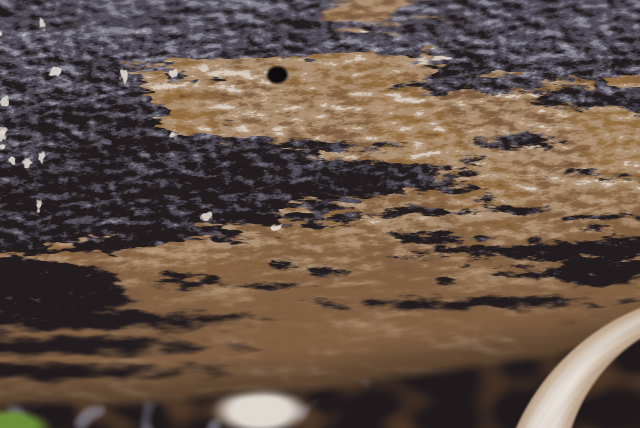
Give the GLSL for this texture, as a Shadertoy shader.

```glsl
// Weathered log: brown wood under a peeling, glinting violet-black crust.
// Ellipse lobes roughened by stretched gradient noise shape the crust; relief
// noise lights the grain, and softer edges suggest a shallow depth of field.

const vec3 SOOT = vec3(0.135, 0.11, 0.12);
const vec3 VIOLET = vec3(0.32, 0.30, 0.35);
const vec3 STEEL = vec3(0.53, 0.52, 0.58);
const vec3 PALE = vec3(0.88, 0.85, 0.82);
const vec3 BROWN = vec3(0.50, 0.37, 0.26);
const vec3 UMBER = vec3(0.37, 0.26, 0.18);
const vec3 OCHRE = vec3(0.58, 0.43, 0.25);
const vec3 TAN = vec3(0.68, 0.565, 0.45);
const vec3 LEAF = vec3(0.42, 0.56, 0.22);
const float GRAIN_SLOPE = 0.04;
const float MASS_ROUGHNESS = 0.06;
const float STREAK_ROUGHNESS = 0.017;
const int FLECKS = 40;
const int LICHENS = 16;

vec2 hash2(float x, float y) {
  vec3 q = fract(vec3(x, y, x) * vec3(0.1031, 0.103, 0.0973));
  q += dot(q, q.yzx + 33.33);
  return fract((q.xx + q.yz) * q.zy);
}

float corner(vec2 cell, vec2 offset) {
  float angle = 6.2832 * hash2(cell.x, cell.y).x;
  return dot(vec2(cos(angle), sin(angle)), offset);
}

float noise(vec2 p) {
  vec2 i = floor(p), f = fract(p), e = vec2(1, 0);
  vec2 u = f * f * f * (f * (f * 6.0 - 15.0) + 10.0);
  return 1.4 * mix(mix(corner(i, f), corner(i + e, f - e), u.x),
    mix(corner(i + e.yx, f - e.yx), corner(i + 1.0, f - 1.0), u.x), u.y);
}

// Low "detail" fades the fine octaves, as if out of focus.
float fbm(vec2 p, float detail) {
  float sum = 0.0, amp = 0.6;
  for (int i = 0; i < 4; i++) {
    sum += amp * noise(p);
    p = mat2(1.92, 0.3, -0.3, 1.92) * p + 17.3;
    amp *= detail;
  }
  return sum;
}

// Approximate distance inside an ellipse, positive within.
float lobe(vec2 p, float x, float y, float rx, float ry) {
  return (1.0 - length((p - vec2(x, y)) / vec2(rx, ry))) * min(rx, ry);
}

void add(inout float d, vec2 p, float x, float y, float rx, float ry) {
  d = max(d, lobe(p, x, y, rx, ry));
}

float crustField(vec2 p, float detail) {
  vec2 q = p + vec2(0.018, 0.009) * vec2(noise(p * 9.0), noise(p * 11.0 + 40.0));
  // Broad masses
  float mass = p.y - 0.865 + 0.02 * sin(p.x * 5.0);
  add(mass, q, 0.0, 0.69, 0.38, 0.28);
  add(mass, q, 0.16, 0.57, 0.62, 0.145);
  add(mass, q, 1.36, 0.89, 0.42, 0.085);
  mass = min(mass, -lobe(q, 0.86, 0.975, 0.13, 0.035));
  mass += MASS_ROUGHNESS * fbm(p * vec2(6, 24), detail);
  // Tapered streaks
  float streak = lobe(q, 0.72, 0.585, 0.36, 0.045);
  add(streak, q, 0.0, 0.315, 0.30, 0.085);
  for (float i = 0.0; i < 3.0; i++)
    add(streak, q, 0.18 - 0.06 * i, 0.252 - 0.06 * i, 0.33, 0.024 - 0.003 * i);
  add(streak, q, 1.36, 0.415, 0.34, 0.019);
  add(streak, q, 1.40, 0.365, 0.15, 0.03);
  add(streak, q, 1.10, 0.292, 0.24, 0.013);
  add(streak, q, 1.21, 0.67, 0.09, 0.016);
  add(streak, q, 1.12, 0.805, 0.16, 0.019);
  add(streak, q, 1.42, 0.775, 0.17, 0.026);
  add(streak, q, 0.74, 0.66, 0.13, 0.013);
  for (int i = 0; i < FLECKS; i++) {
    vec2 h = hash2(float(i), 7.0), s = hash2(float(i), 31.0);
    add(streak, q, 0.4 + 1.1 * h.x, 0.3 + 0.25 * h.y + 0.24 * s.y * h.x,
      0.014 + 0.06 * s.x * s.x, 0.004 + 0.007 * s.y);
  }
  streak += STREAK_ROUGHNESS * fbm(p * vec2(15, 52) + 9.0, detail);
  return max(mass, streak);
}

float relief(vec2 g, float detail) {
  return fbm(g, detail) - fbm(g + vec2(0.25, 0.5), detail);
}

vec3 woodColor(vec2 p, float detail) {
  float upper = smoothstep(0.24, 0.58, p.y);
  float tone = 0.1 + 0.36 * upper + 0.5 * fbm(p * vec2(4, 19) + 5.0, detail);
  tone += (0.25 + 0.5 * upper) * relief(p * vec2(17, 46), detail);
  tone += 0.35 * max(0.0, lobe(p, 0.52, 0.8, 0.18, 0.05) / 0.05);
  vec3 col = mix(BROWN, OCHRE, upper * smoothstep(-0.3, 0.4, noise(p * 4.0)));
  col = mix(col, TAN, smoothstep(0.05, 0.65, tone));
  col = mix(col, UMBER, smoothstep(0.0, 0.7, -tone));
  return mix(col, PALE, 0.8 * smoothstep(0.72, 1.1, tone));
}

vec3 crustColor(vec2 p, float detail) {
  float tone = 0.02 + 0.38 * smoothstep(0.5, 0.95, p.y) - 0.35 * smoothstep(0.48, 0.35, p.y);
  tone += 0.65 * relief(p * vec2(24, 50), detail) + 0.45 * fbm(p * vec2(5, 16) + 3.0, detail);
  vec3 col = mix(SOOT, VIOLET, smoothstep(-0.05, 0.42, tone));
  col = mix(col, STEEL, smoothstep(0.4, 0.78, tone));
  return mix(col, PALE, smoothstep(0.85, 1.2, tone));
}

vec3 groundColor(vec2 p) {
  vec3 col = mix(SOOT * 0.9, UMBER * 0.85, smoothstep(-0.2, 0.7, noise(p * vec2(9, 12) + 2.0)));
  float pebble = smoothstep(0.25, 0.7, noise(p * 13.0)) * (1.0 - smoothstep(0.8, 1.0, p.x));
  col = mix(col, STEEL, 0.7 * pebble);
  col = mix(col, PALE, smoothstep(-0.012, 0.02, lobe(p, 0.61, 0.04, 0.1, 0.05)));
  return mix(col, LEAF, smoothstep(-0.01, 0.015, lobe(p, 0.02, 0.0, 0.09, 0.04)));
}

void mainImage(out vec4 fragColor, in vec2 fragCoord) {
  vec2 p = fragCoord / iResolution.xy * vec2(1.5, 1.0);
  float focus = smoothstep(0.08, 0.42, p.y) * (1.0 - 0.5 * smoothstep(0.82, 1.0, p.y));
  float detail = mix(0.25, 0.66, focus), soft = mix(0.014, 0.0045, focus);
  vec2 grain = p - vec2(0.0, GRAIN_SLOPE * p.x);
  // Wood, crust and bore hole
  vec3 col = mix(woodColor(grain, detail), crustColor(grain, detail),
    smoothstep(-soft, soft, crustField(p, detail)));
  col = mix(col, SOOT * 0.4, smoothstep(-0.005, 0.005, lobe(p, 0.65, 0.825, 0.024, 0.02)));
  // Scattered lichen
  float ragged = 0.006 * noise(p * 90.0);
  for (int i = 0; i < LICHENS; i++) {
    vec2 h = hash2(float(i), 83.0), s = 0.006 + 0.01 * hash2(float(i), 59.0);
    float spot = lobe(p, 0.85 * h.x * h.x, 0.46 + 0.5 * h.y, s.x, s.y) + ragged;
    col = mix(col, PALE, 0.9 * smoothstep(-0.002, 0.003, spot));
  }
  // Rounded lower edge over blurred ground
  float rim = p.y - 0.053 - 0.073 * p.x * p.x - 0.008 * noise(p * 5.0);
  col *= mix(0.72, 1.0, smoothstep(0.0, 0.11, rim));
  col = mix(groundColor(p), col, smoothstep(-0.018, 0.018, rim));
  // Dry grass blade as a curved band
  float arc = length(p - vec2(1.703, -0.221));
  float blade = min(0.541 - arc, arc - 0.425 - 0.24 * p.y);
  vec3 straw = mix(TAN, PALE, 0.2 + 0.8 * smoothstep(0.0, 0.04, blade));
  straw += 0.05 * noise(vec2(arc * 75.0, p.y * 3.0));
  col = mix(col, straw, smoothstep(-0.004, 0.004, blade));
  fragColor = vec4(clamp(col, 0.0, 1.0), 1.0);
}
```
